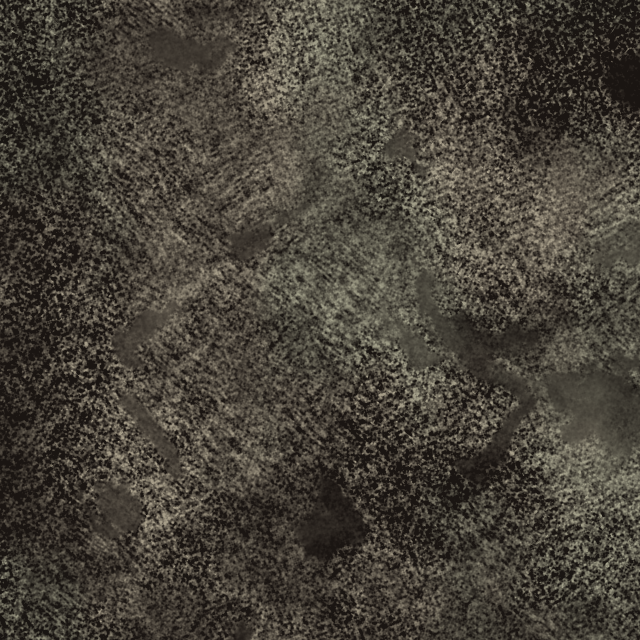
This texture is drawn by a WebGL 1 fragment shader. Its source:

```glsl
precision highp float;

uniform vec2 u_resolution;

// Colours
const vec3 DARK_UMBER = vec3(0.11, 0.092, 0.08);
const vec3 PALE_STONE = vec3(0.55, 0.53, 0.465);
const vec3 WARM_TINT = vec3(1.02, 0.995, 0.985);
const vec3 MOSS_TINT = vec3(0.985, 1.005, 0.985);

// Sizes, as cells across the canvas
const float PATCH_SCALE = 4.6;
const float MOTTLE_SCALE = 30.0;
const float GRAIN_SCALE = 250.0;
const float DUST_SCALE = 410.0;
const float FLECK_SCALE = 190.0;
const vec2 STROKE_SCALE = vec2(60.0, 280.0);

// Strengths
const float BASE_TONE = 0.38;
const float PATCH_CONTRAST = 1.1;
const float MOTTLE_CONTRAST = 0.5;
const float GRAIN_CONTRAST = 1.6;
const float STROKE_CONTRAST = 0.6;
const float FLECK_CONTRAST = 0.45;
const float CALM_SHADE = 0.16;
const float WARP = 1.3;
const float FALLING_ANGLE = -0.72;
const float RISING_ANGLE = 0.62;

float hash(vec2 p) {
  return fract(sin(dot(p, vec2(127.1, 311.7))) * 43758.5453);
}

mat2 rotation(float angle) {
  float c = cos(angle), s = sin(angle);
  return mat2(c, -s, s, c);
}

float noise(vec2 p) {
  vec2 cell = floor(p), f = fract(p);
  f = f * f * (3.0 - 2.0 * f);
  float low = mix(hash(cell), hash(cell + vec2(1.0, 0.0)), f.x);
  float high = mix(hash(cell + vec2(0.0, 1.0)), hash(cell + vec2(1.0)), f.x);
  return mix(low, high, f.y);
}

// Layered noise, turned at each octave to hide the lattice
float fbm(vec2 p) {
  mat2 turn = rotation(0.65);
  float sum = 0.0, weight = 0.5;
  for (int i = 0; i < 5; i++) {
    sum += weight * noise(p);
    p = turn * p * 2.03 + 17.3;
    weight *= 0.5;
  }
  return sum / 0.96875;
}

// Fine dry-brush lines along one direction
float strokes(vec2 uv, float angle) {
  return noise(rotation(angle) * uv * STROKE_SCALE) - 0.5;
}

void main() {
  vec2 uv = gl_FragCoord.xy / min(u_resolution.x, u_resolution.y);

  // Large smeared patches
  vec2 p = uv * PATCH_SCALE + 3.7;
  vec2 drift = vec2(fbm(p * 1.3 + 11.0), fbm(p * 1.3 + 37.0)) - 0.5;
  vec2 q = p + WARP * drift;
  float patches = fbm(q) - 0.5;
  float mottle = fbm(uv * MOTTLE_SCALE + 5.0 * drift) - 0.5;

  // Where the surface is rubbed smooth, and where it is scratched
  float calm = smoothstep(0.64, 0.73, fbm(q * 1.5 + 53.0));
  float rough = smoothstep(0.34, 0.66, fbm(p * 1.4 + 71.0));
  float scratched = smoothstep(0.45, 0.65, fbm(p * 1.3 + 29.0));
  float rising = smoothstep(0.50, 0.60, fbm(p * 0.9 + 91.0));

  // Crisp grain, brush lines and rare light flecks
  float grain = 0.62 * noise(rotation(0.4) * uv * GRAIN_SCALE)
              + 0.38 * noise(rotation(1.1) * uv * DUST_SCALE) - 0.5;
  float lines = mix(strokes(uv, FALLING_ANGLE), strokes(uv, RISING_ANGLE), rising);
  float fleck = smoothstep(0.84, 0.95, noise(rotation(0.9) * uv * FLECK_SCALE + 7.0));
  float relief = GRAIN_CONTRAST * grain * mix(0.65, 1.25, rough)
               + STROKE_CONTRAST * lines * scratched
               + FLECK_CONTRAST * fleck * rough;

  float tone = BASE_TONE + PATCH_CONTRAST * patches
             + MOTTLE_CONTRAST * mottle * (1.0 - 0.6 * calm)
             + relief * mix(1.0, 0.2, calm) - CALM_SHADE * calm;
  tone = clamp(tone, -0.02, 1.2);

  // Faint shift between brown and grey-green
  float warmth = smoothstep(0.38, 0.62, fbm(p * 0.8 + 43.0));
  vec3 colour = mix(DARK_UMBER, PALE_STONE, tone);
  gl_FragColor = vec4(colour * mix(MOSS_TINT, WARM_TINT, warmth), 1.0);
}
```
